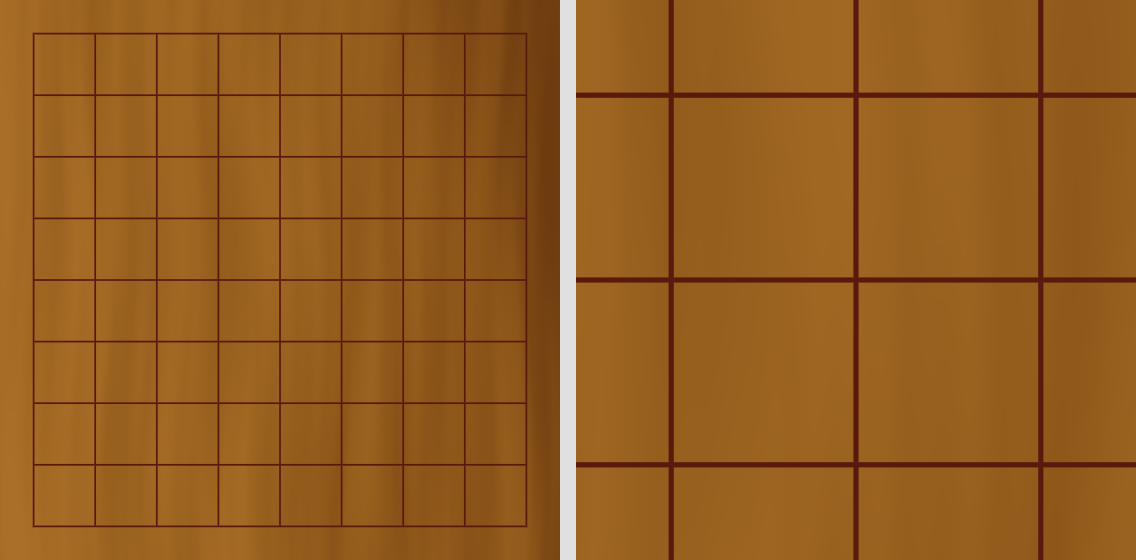
Left, the full canvas; right, a detail of the centre.
A WebGL 2 fragment shader for this pattern:

```glsl
#version 300 es
precision highp float;
// Wooden game board: an 8 by 8 ruled grid over warm vertical wood grain.

uniform vec2 u_resolution;
out vec4 fragColor;

// Grid, in canvas units
const float CELLS = 8.0;
const float MARGIN = 0.06;
const float LINE_WIDTH = 0.0031;

// Grain
const vec2 BROAD_SCALE = vec2(9.0, 0.9);
const vec2 STREAK_SCALE = vec2(20.0, 1.5);
const vec2 FINE_SCALE = vec2(46.0, 2.2);
const vec2 WARP_SCALE = vec2(2.6, 1.7);
const float WARP_AMOUNT = 0.035;
const float GRAIN_STRENGTH = 0.40;

// Colours
const vec3 WOOD_DARK = vec3(0.43, 0.23, 0.06);
const vec3 WOOD_MID = vec3(0.575, 0.36, 0.108);
const vec3 WOOD_LIGHT = vec3(0.67, 0.44, 0.16);
const vec3 LINE_COLOR = vec3(0.35, 0.10, 0.05);

// Pseudo-random unit gradient for a lattice point
vec2 latticeGradient(vec2 cell) {
    uvec2 q = uvec2(ivec2(cell) + 4096);
    uint h = q.x * 73129u + q.y * 95121u;
    h = (h ^ (h >> 13u)) * 60493u;
    h = (h ^ (h >> 15u)) * 31337u;
    h ^= h >> 14u;
    float angle = 6.28318 * float(h & 65535u) / 65536.0;
    return vec2(cos(angle), sin(angle));
}

// Gradient noise with quintic interpolation, roughly -0.7 to 0.7
float gradientNoise(vec2 p) {
    vec2 i = floor(p);
    vec2 f = p - i;
    vec2 w = f * f * f * (f * (f * 6.0 - 15.0) + 10.0);
    float a = dot(latticeGradient(i), f);
    float b = dot(latticeGradient(i + vec2(1.0, 0.0)), f - vec2(1.0, 0.0));
    float c = dot(latticeGradient(i + vec2(0.0, 1.0)), f - vec2(0.0, 1.0));
    float d = dot(latticeGradient(i + vec2(1.0, 1.0)), f - vec2(1.0, 1.0));
    return mix(mix(a, b, w.x), mix(c, d, w.x), w.y);
}

// Stretched noise octaves, bent by a slow sideways warp
float woodGrain(vec2 uv) {
    vec2 p = uv;
    p.x += WARP_AMOUNT * gradientNoise(uv * WARP_SCALE + 7.3);
    float broad = gradientNoise(p * BROAD_SCALE + vec2(3.4, 1.7));
    float streak = gradientNoise(p * STREAK_SCALE + vec2(11.2, 5.6));
    float fine = gradientNoise(p * FINE_SCALE + vec2(23.8, 9.1));
    return 0.5 * broad + 0.5 * streak + 0.22 * fine;
}

vec3 woodColor(vec2 uv) {
    // Light falls off to the right, most of all in the upper corner
    float tone = 0.82 - 0.30 * uv.x - 0.17 * uv.x * uv.x - 0.10 * uv.x * uv.y;
    tone += GRAIN_STRENGTH * woodGrain(uv);
    // A broad dark band near the right edge
    float band = (uv.x - 0.97) / 0.025;
    tone -= 0.13 * exp(-band * band);
    tone = clamp(tone, 0.0, 1.0);
    vec3 shade = mix(WOOD_DARK, WOOD_MID, smoothstep(0.0, 0.6, tone));
    return mix(shade, WOOD_LIGHT, smoothstep(0.45, 1.0, tone));
}

// Coverage of the ruled lines, 0 to 1
float gridMask(vec2 uv, float pixel) {
    float cellSize = (1.0 - 2.0 * MARGIN) / CELLS;
    vec2 g = (uv - MARGIN) / cellSize;
    vec2 nearest = clamp(floor(g + 0.5), 0.0, CELLS);
    vec2 lineDist = abs(g - nearest) * cellSize - 0.5 * LINE_WIDTH;
    // Each line ends at the outer frame
    vec2 frameDist = abs(uv - 0.5) - (0.5 - MARGIN + 0.5 * LINE_WIDTH);
    float dist = min(max(lineDist.x, frameDist.y), max(lineDist.y, frameDist.x));
    return clamp(0.5 - dist / pixel, 0.0, 1.0);
}

void main() {
    vec2 uv = gl_FragCoord.xy / u_resolution;
    float pixel = 1.0 / min(u_resolution.x, u_resolution.y);
    vec3 color = mix(woodColor(uv), LINE_COLOR, gridMask(uv, pixel));
    fragColor = vec4(color, 1.0);
}
```
